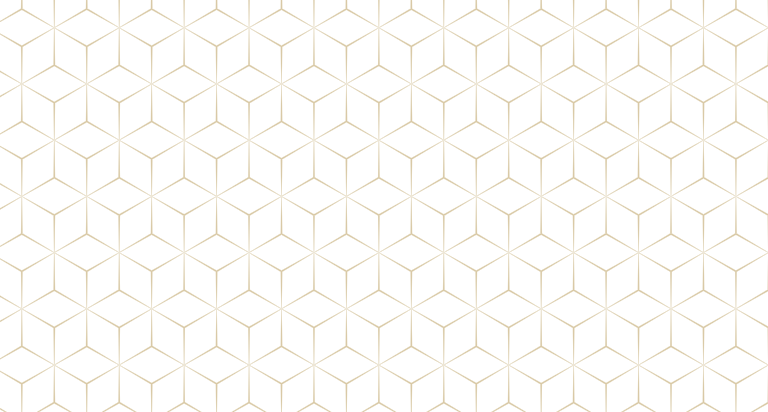
A WebGL 1 fragment shader for this pattern:

```glsl
precision highp float;
// Pale gold outlines of stacked cubes (a rhombille tiling) on white.
// Each point is folded into the hexagonal cell of its nearest six-way star;
// the star's spokes run to the cell corners and thicken on the way there.

uniform vec2 u_resolution;

const float CELLS_ACROSS = 11.83;
const float SQRT3 = 1.7320508;

// Offset from the nearest point of a triangular lattice of unit spacing.
vec2 nearestStar(vec2 p) {
  vec2 period = vec2(1.0, SQRT3);
  vec2 a = mod(p + 0.5 * period, period) - 0.5 * period;
  vec2 b = mod(p, period) - 0.5 * period;
  return dot(a, a) < dot(b, b) ? a : b;
}

// Share of a filter-wide span that a line of the given width covers.
float lineCoverage(float dist, float width, float filterWidth) {
  float h = 0.5 * width;
  float near = clamp(dist - 0.5 * filterWidth, -h, h);
  float far = clamp(dist + 0.5 * filterWidth, -h, h);
  return (far - near) / filterWidth;
}

// Spoke that is thin at the star and thick at the cell corner.
float spoke(vec2 q, vec2 dir, float filterWidth) {
  float along = clamp(dot(q, dir) * SQRT3, 0.0, 1.0);
  float across = abs(q.x * dir.y - q.y * dir.x);
  return lineCoverage(across, mix(0.008, 0.026, along), filterWidth);
}

void main() {
  // Lattice units, measured from the canvas centre.
  float scale = CELLS_ACROSS / u_resolution.x;
  vec2 p = (gl_FragCoord.xy - 0.5 * u_resolution) * scale;
  vec2 q = abs(nearestStar(p - vec2(0.421, 0.148)));

  // After mirroring, one vertical and one slanted spoke remain.
  float filterWidth = 1.15 * scale;
  float ink = max(spoke(q, vec2(0.0, 1.0), filterWidth),
                  spoke(q, vec2(0.5 * SQRT3, 0.5), filterWidth));

  vec3 gold = vec3(0.85, 0.79, 0.65);
  gl_FragColor = vec4(mix(vec3(1.0), gold, ink), 1.0);
}
```
